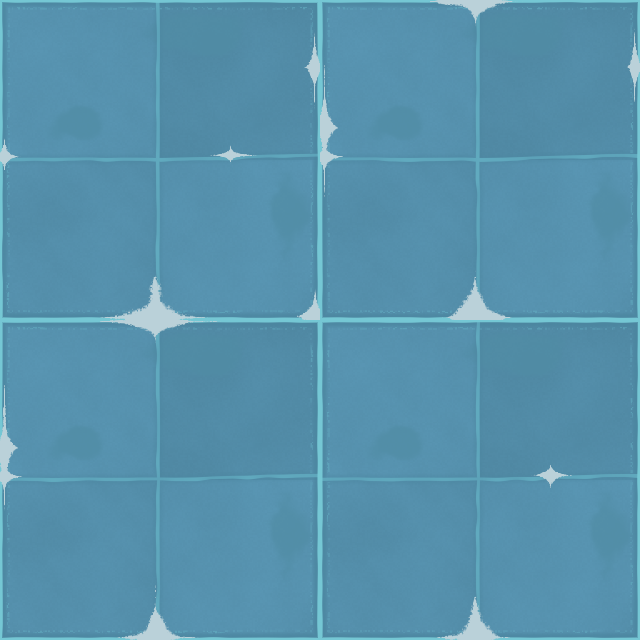
Write a three.js fragment shader that draws this pattern.

```glsl
// Glazed blue panes, two across and two down, each split into four tiles.
// Bright seams frame the panes, dimmer wobbly seams divide them; pale chips
// vary from pane to pane while the smudged glaze repeats in every pane.
varying vec2 vUv;

const vec3 GLAZE = vec3(0.33, 0.56, 0.67);
const vec3 SHADE = vec3(0.29, 0.52, 0.62);
const vec3 SEAM = vec3(0.38, 0.67, 0.75);
const vec3 FRAME = vec3(0.46, 0.78, 0.83);
const vec3 CHIP = vec3(0.73, 0.82, 0.85);
const float PANES = 2.0;
const float GRAIN = 192.0;

float hash(vec2 p) {
  vec3 h = fract(vec3(p.xyx) * 0.1031);
  h += dot(h, h.yzx + 33.33);
  return fract((h.x + h.y) * h.z);
}

float noise(vec2 p) {
  vec2 i = floor(p);
  vec2 f = fract(p);
  f = f * f * (3.0 - 2.0 * f);
  return mix(mix(hash(i), hash(i + vec2(1.0, 0.0)), f.x),
             mix(hash(i + vec2(0.0, 1.0)), hash(i + 1.0), f.x), f.y);
}

float fbm(vec2 p) {
  float sum = 0.0;
  float gain = 0.5;
  for (int i = 0; i < 4; i++) {
    sum += gain * noise(p);
    p = p * 2.03 + 17.0;
    gain *= 0.5;
  }
  return sum;
}

// Soft-edged line; all lengths are in pane widths.
float line(float d, float halfWidth) {
  return 1.0 - smoothstep(halfWidth - 0.002, halfWidth + 0.002, abs(d));
}

// Four-armed chip with concave sides and a ragged rim.
float chip(vec2 p, vec2 centre, vec2 arms, float rough) {
  vec2 s = sqrt(abs(p - centre) / arms);
  return 1.0 - smoothstep(0.93, 1.04, s.x + s.y + rough);
}

float blot(vec2 p, vec2 centre, vec2 size, float rough) {
  return 1.0 - smoothstep(0.6, 1.0, length((p - centre) / size) + rough);
}

// Smudges, diagonal brush strokes and a slight tone step between tiles.
vec3 glaze(vec2 p, float grain) {
  float cloud = fbm(p * 6.0 + 3.0);
  float stroke = noise(vec2(p.x + p.y, (p.x - p.y) * 0.3) * 14.0);
  float rough = (cloud - 0.5) * 2.2;
  float dark = blot(p, vec2(0.25, 0.61), vec2(0.12, 0.07), rough);
  dark = max(dark, blot(p, vec2(0.89, 0.36), vec2(0.08, 0.16), rough));
  dark = max(dark, blot(p, vec2(0.63, 0.9), vec2(0.15, 0.06), rough));
  vec2 tile = step(0.5, p);
  float lit = abs(tile.x - tile.y) * 0.012;
  lit += (cloud - 0.5) * 0.035 + (stroke - 0.5) * 0.008;
  lit += (grain - 0.5) * 0.009 - tile.x * tile.y * 0.015;
  return mix(GLAZE + lit * vec3(0.7, 1.0, 1.2), vec3(0.315, 0.55, 0.645), dark * 0.7);
}

float wear(vec2 p, vec2 pane, float rough) {
  float diagonal = 1.0 - mod(pane.x + pane.y, 2.0);
  float topLeft = (1.0 - pane.x) * pane.y;
  float notLowRight = 1.0 - pane.x * (1.0 - pane.y);
  float span = mix(0.12, 0.18, topLeft);
  float w = chip(p, vec2(0.485, 0.008), vec2(span, 0.15), rough);
  w = max(w, diagonal * chip(p, vec2(0.485, 0.995), vec2(0.18, 0.08), rough));
  w = max(w, diagonal * chip(p, vec2(0.014, 0.6), vec2(0.04, 0.2), rough));
  w = max(w, pane.y * chip(p, vec2(0.983, 0.79), vec2(0.03, 0.13), rough));
  w = max(w, (1.0 - diagonal) * chip(p, vec2(0.72, 0.515), vec2(0.09, 0.035), rough));
  w = max(w, notLowRight * chip(p, vec2(0.014, 0.51), vec2(0.06, 0.055), rough));
  return max(w, topLeft * chip(p, vec2(0.985, 0.012), vec2(0.065, 0.1), rough));
}

void main() {
  vec2 pane = floor(vUv * PANES);
  vec2 p = fract(vUv * PANES);
  float grain = hash(floor(p * GRAIN) + 5.0);
  float wobble = noise(p * 18.0 + pane * 31.0) - 0.5;

  // Distances to the outer frame and to the inner seams.
  vec2 edge = min(p, 1.0 - p);
  float frameDist = min(edge.x, edge.y);
  float rise = 0.012 * smoothstep(0.5, 1.0, p.x);
  vec2 cross = abs(p - vec2(0.494, 0.502 + rise) + wobble * 0.004);
  float seamDist = min(cross.x, cross.y);

  // Glaze sinks beside the seams, with a speckled ridge inside the frame.
  vec3 colour = glaze(p, grain);
  float sunk = 1.0 - smoothstep(0.012, 0.03, frameDist);
  sunk = max(sunk, 0.45 * (1.0 - smoothstep(0.006, 0.022, seamDist)));
  colour = mix(colour, SHADE, sunk * 0.7);
  float ridge = line(frameDist - 0.027 + wobble * 0.006, 0.0035);
  float speckle = smoothstep(0.45, 0.8, grain) * (0.5 + wobble);
  colour = mix(colour, SEAM, ridge * speckle * 0.8);

  // Seams, frame, then the chips.
  colour = mix(colour, SEAM, line(seamDist, 0.0052 + wobble * 0.002) * (0.85 + 0.3 * wobble));
  colour = mix(colour, FRAME, line(frameDist, 0.0078 + wobble * 0.002));
  float rough = wobble * 0.25 + (grain - 0.5) * 0.1;
  colour = mix(colour, CHIP, wear(p, pane, rough));
  gl_FragColor = vec4(colour, 1.0);
}
```
